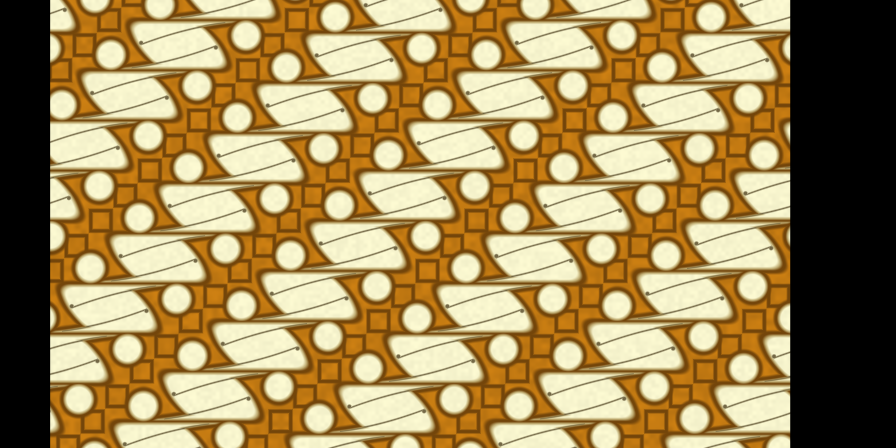
This pattern is drawn by a Shadertoy shader. Its source:

```glsl
// Diagonal batik bands: interlocking leaf scrolls, pearls and chained squares between dark side bars.

const float UNITS = 576.0;                 // design units per canvas height
const vec2 ORIGIN = vec2(523.5, 324.4);    // centre of one scroll
const vec2 STEP = vec2(63.0, 64.5);        // next scroll along a band
const float BAND = 241.5;                  // horizontal distance between bands
const vec2 BARS = vec2(64.5, 1016.0);      // inner edges of the side bars

const vec3 CREAM = vec3(0.975, 0.965, 0.81);
const vec3 TAN = vec3(0.74, 0.66, 0.43);
const vec3 ORANGE = vec3(0.77, 0.48, 0.07);
const vec3 BROWN = vec3(0.45, 0.27, 0.04);
const vec3 INK = vec3(0.36, 0.31, 0.18);

float hash(vec2 p) {
    vec3 h = fract(p.xyx * vec3(0.1031, 0.1030, 0.0973));
    h += dot(h, h.yzx + 33.33);
    return fract((h.x + h.y) * h.z);
}

float noise(vec2 p) {
    vec2 i = floor(p), f = fract(p);
    f = f * f * (3.0 - 2.0 * f);
    return mix(mix(hash(i), hash(i + vec2(1, 0)), f.x),
               mix(hash(i + vec2(0, 1)), hash(i + vec2(1, 1)), f.x), f.y);
}

float smoothMax(float a, float b, float k) {
    float h = max(k - abs(a - b), 0.0) / k;
    return max(a, b) + h * h * k * 0.25;
}

float coverage(float d, float blur) {
    return 1.0 - smoothstep(-blur, blur, d);
}

// Upper contour of the leaf, sweeping up to the right
float leafCurve(float x) {
    return 31.0 - 30.0 * pow(max(95.0 - x, 0.0) / 143.0, 1.8);
}

// Rounded right end of the scroll
float headEdge(vec2 q) {
    float t = (q.y + 33.0) / 57.0;
    return (q.x - 62.0 + 32.0 * t * t) / 1.25;
}

// Thin strip that tapers away above the leaf
float tail(vec2 q) {
    return max(max(leafCurve(q.x) - q.y, q.y - 30.0), abs(q.x - 40.0) - 42.0);
}

float scroll(vec2 q, float pearls) {
    float heads = max(headEdge(q), headEdge(-q));
    float body = smoothMax(heads, abs(q.y) - 30.0, 12.0);
    body = min(body, min(tail(q), tail(-q)));
    return min(smoothMax(body, 5.0 - pearls, 3.0), pearls);
}

// Vein with a small knob at its end
float vein(vec2 q) {
    float line = max(abs(q.y - leafCurve(q.x)) * 0.94 - 0.9, abs(q.x - 6.0) - 54.0);
    return min(line, length(q - vec2(-48.0, 3.0)) - 2.6);
}

// Axis-aligned squares strung along the channel
float squareChain(vec2 p) {
    vec2 pitch = 0.5 * STEP;
    p -= pitch * round(dot(p, pitch) / dot(pitch, pitch));
    return max(abs(p.x), abs(p.y)) - 13.0;
}

void mainImage(out vec4 fragColor, in vec2 fragCoord) {
    float px = UNITS / iResolution.y;
    vec2 p = fragCoord * px;
    vec2 r = p - ORIGIN;
    float across = (r.x - r.y * STEP.x / STEP.y) / BAND;

    // Every other band slides back by a quarter step
    float band = floor(across + 0.5);
    float odd = mod(band, 2.0);
    vec2 q = r - vec2(band * BAND, 0.0) + 0.25 * odd * STEP;
    q -= STEP * round(q.y / STEP.y);

    // Nearest scroll, its pearls and its veins
    float shape = 1e3;
    float veins = 1e3;
    for (int i = -1; i <= 1; i++) {
        vec2 s = q - STEP * float(i);
        vec2 pearl = vec2(87.0, 12.4);
        float pearls = min(length(s - pearl), length(s + pearl)) - 18.5;
        shape = min(shape, scroll(s, pearls));
        veins = min(veins, min(vein(s), vein(-s)));
    }

    // Channel ground with outlined squares
    float chain = squareChain(r - vec2((floor(across) + 0.5) * BAND, 0.0));
    vec3 color = ORANGE * (0.93 + 0.12 * noise(p * 0.13));
    color = mix(color, BROWN, coverage(abs(chain) - 2.4, 0.9 + 0.5 * px));

    // Brown contour, soft tan rim, cream fill
    color = mix(color, BROWN, 1.0 - smoothstep(3.5, 7.5 + 0.5 * px, shape));
    color = mix(color, TAN, coverage(shape - 0.8, 1.0 + 0.6 * px));
    vec3 cloth = CREAM * (0.97 + 0.05 * noise(p * 0.2));
    color = mix(color, cloth, coverage(shape + 1.8, 1.2 + 0.6 * px));
    color = mix(color, INK, 0.85 * coverage(veins, 0.6 + 0.5 * px) * coverage(shape, px));

    // Side bars
    float outside = max(BARS.x - p.x, p.x - BARS.y);
    color *= coverage(outside, 0.7 * px);
    fragColor = vec4(color, 1.0);
}
```
